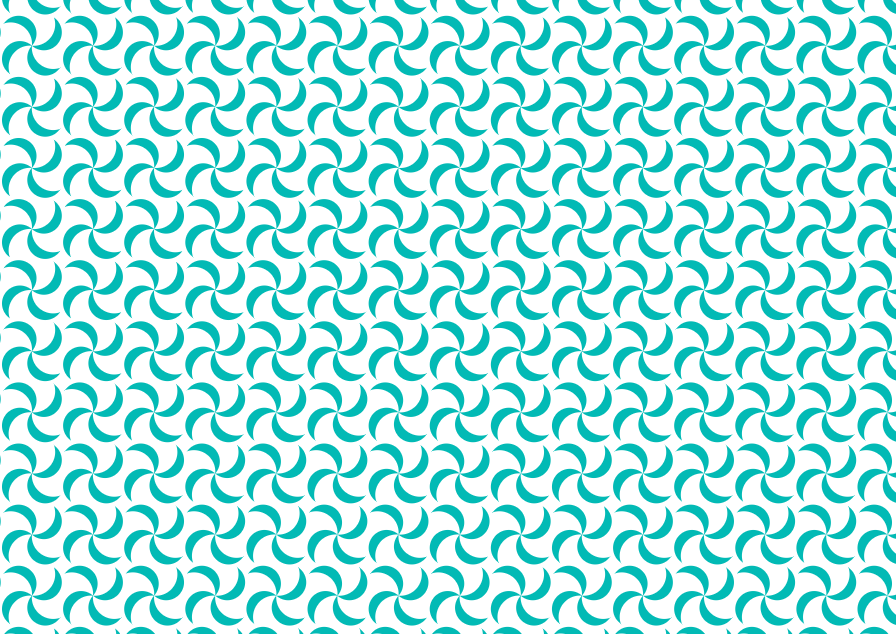
Reproduce this pattern procedurally as a Shadertoy shader.

```glsl
// Square grid of four-armed pinwheels in flat teal on white.
// Each arm is a crescent: an outer disc minus an inner disc, both through the
// same two tips, and quarter turns of one arm complete the pinwheel.

const vec3  PAPER = vec3(1.0);
const vec3  TEAL  = vec3(0.008, 0.73, 0.71);
const float PERIOD = 0.0682;               // cell size, in canvas widths
const vec2  ANCHOR = vec2(0.013, 0.030);   // a hub, from the canvas centre

// Arm shape, in cell units with the hub at the origin
const vec2  ARM_TIP = vec2(-0.459, 0.363);
const float OUTER_RISE = 0.312;            // height of outer arc over the chord
const float INNER_RISE = 0.158;            // height of inner arc over the chord

// Signed distance to the disc whose rim joins the hub and the arm tip
float discOnChord(vec2 p, float rise) {
    float halfChord = 0.5 * length(ARM_TIP);
    float radius = (halfChord * halfChord + rise * rise) / (2.0 * rise);
    vec2 bulge = normalize(vec2(ARM_TIP.y, -ARM_TIP.x));
    vec2 centre = 0.5 * ARM_TIP + bulge * (rise - radius);
    return length(p - centre) - radius;
}

float crescent(vec2 p) {
    return max(discOnChord(p, OUTER_RISE), -discOnChord(p, INNER_RISE));
}

float pinwheel(vec2 p) {
    float d = 1.0;
    for (int arm = 0; arm < 4; arm++) {
        d = min(d, crescent(p));
        p = vec2(-p.y, p.x);               // quarter turn
    }
    return d;
}

void mainImage(out vec4 fragColor, in vec2 fragCoord) {
    vec2 uv = (fragCoord - 0.5 * iResolution.xy) / iResolution.x;
    vec2 cell = fract((uv - ANCHOR) / PERIOD + 0.5) - 0.5;

    // Edge softened over one pixel
    float pixel = 1.0 / (iResolution.x * PERIOD);
    float ink = clamp(0.5 - pinwheel(cell) / pixel, 0.0, 1.0);

    fragColor = vec4(mix(PAPER, TEAL, ink), 1.0);
}
```
